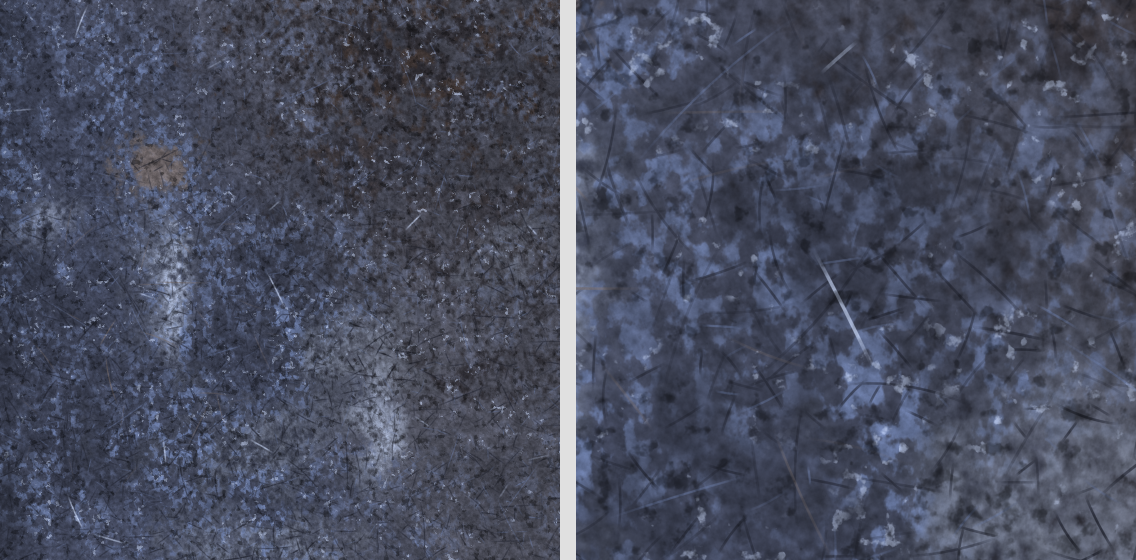
Left: the whole. Right: its middle third, enlarged.
Write a Shadertoy shader that draws this texture.

```glsl
// Worn, blued steel plate: layered noise gives the mottled metal, ragged ellipses
// place rubbed highlights and rusty stains, and jittered cells scatter scratches.
// All lengths are in units of the canvas height.

const vec3 SLATE = vec3(0.278, 0.284, 0.330);
const vec3 NAVY = vec3(0.250, 0.272, 0.352);
const vec3 STEEL_BLUE = vec3(0.380, 0.440, 0.590);
const vec3 WORN_GREY = vec3(0.430, 0.455, 0.520);
const vec3 BARE_METAL = vec3(0.680, 0.730, 0.840);
const vec3 SOOT = vec3(0.165, 0.155, 0.175);
const vec3 RUST = vec3(0.245, 0.200, 0.185);
const vec3 TAN = vec3(0.460, 0.415, 0.405);
const vec3 GROOVE = vec3(0.120, 0.130, 0.175);

float hash(vec2 p) {
    return fract(sin(dot(p, vec2(127.1, 311.7))) * 43758.5453);
}

float noise(vec2 p) {
    vec2 i = floor(p), f = fract(p);
    f = f * f * (3.0 - 2.0 * f);
    float low = mix(hash(i), hash(i + vec2(1, 0)), f.x);
    float high = mix(hash(i + vec2(0, 1)), hash(i + vec2(1, 1)), f.x);
    return mix(low, high, f.y);
}

float fbm(vec2 p) {
    float sum = 0.0, amp = 0.533;
    for (int i = 0; i < 4; i++) {
        sum += amp * noise(p);
        p = mat2(1.6, 1.2, -1.2, 1.6) * p + 17.3;
        amp *= 0.5;
    }
    return sum;
}

// Soft ellipse whose rim is broken up by the given ragged value
float blot(vec2 p, vec2 centre, vec2 radius, float ragged) {
    return 1.0 - smoothstep(0.30, 1.30, length((p - centre) / radius) + ragged);
}

// One tapered, slightly bent stroke per occupied cell; reach is at most one cell
float scratches(vec2 p, float cells, float seed, float density, float reach, float width, float px) {
    vec2 q = p * cells, home = floor(q);
    float ink = 0.0;
    for (int y = -1; y <= 1; y++)
    for (int x = -1; x <= 1; x++) {
        vec2 cell = home + vec2(x, y), key = cell + seed;
        if (hash(key) > density) continue;
        vec2 rel = q - cell - vec2(hash(key + 3.1), hash(key + 5.7));
        float angle = 3.1416 * hash(key + 9.2);
        vec2 dir = vec2(cos(angle), sin(angle));
        float along = dot(rel, dir);
        float across = dot(rel, vec2(-dir.y, dir.x));
        across += (hash(key + 12.4) - 0.5) * 0.4 * along * along;
        float halfLength = reach * mix(0.3, 1.0, hash(key + 15.8));
        float taper = 1.0 - smoothstep(0.3, 1.0, abs(along) / halfLength);
        float line = 1.0 - smoothstep(width - 0.5 * px, width + px, abs(across) / cells);
        ink = max(ink, line * taper * mix(0.35, 1.0, hash(key + 21.6)));
    }
    return ink;
}

void mainImage(out vec4 fragColor, in vec2 fragCoord) {
    vec2 p = fragCoord / iResolution.y;
    float px = 1.0 / iResolution.y;

    // Shared noise fields, from broad clouds to fine grain
    vec2 warp = vec2(fbm(p * 14.0), fbm(p * 14.0 + 40.0)) - 0.5;
    float cloud = fbm(p * 4.0 + 7.0);
    float mottle = fbm(p * 25.0 + 1.5 * warp);
    float fine = fbm(p * vec2(115.0, 95.0) + 9.0);
    float grain = fbm(p * 190.0 + 71.0);
    float ragged = 1.8 * (mottle - 0.5) + 1.8 * (fine - 0.5);
    vec2 w = p + 0.07 * warp;

    // Blue on the left, grey slate on the right
    float blue = 1.0 - smoothstep(0.25, 0.85, p.x + 0.35 * (p.y - 0.5) + 0.6 * (cloud - 0.5));
    vec3 color = mix(SLATE, NAVY, blue);
    color *= 1.0 + 0.45 * (cloud - 0.5) + 0.40 * (mottle - 0.5);

    // Small ragged blue flecks gathered in loose drifts
    float drift = smoothstep(0.34, 0.64, 0.6 * fbm(p * vec2(9.0, 6.0) + 23.0) + 0.4 * mottle);
    float fleck = smoothstep(0.47, 0.66, fine) * drift;
    color = mix(color, STEEL_BLUE, fleck * mix(0.30, 0.95, blue));

    // Dark stains with rusty cores
    float stain = blot(w, vec2(0.76, 0.89), vec2(0.30, 0.17), ragged);
    stain = max(stain, 0.7 * blot(w, vec2(0.64, 0.73), vec2(0.16, 0.13), ragged));
    stain = max(stain, 0.7 * blot(w, vec2(0.86, 0.58), vec2(0.22, 0.14), ragged));
    stain = max(stain, 0.9 * blot(w, vec2(0.84, 0.335), vec2(0.15, 0.05), ragged));
    float rust = smoothstep(0.46, 0.66, fbm(p * 40.0 + 61.0)) * smoothstep(0.45, 0.8, p.y);
    float soak = smoothstep(0.36, 0.62, 0.6 * mottle + 0.4 * (1.0 - fine));
    color = mix(color, mix(SOOT, RUST, rust), 0.85 * stain * soak);

    // Dull rubbed patches
    float dull = blot(w, vec2(0.64, 0.38), vec2(0.14, 0.09), 0.6 * ragged);
    dull = max(dull, 0.75 * blot(w, vec2(0.48, 0.22), vec2(0.20, 0.10), ragged));
    dull = max(dull, 0.90 * blot(w, vec2(0.48, 0.03), vec2(0.20, 0.06), ragged));
    dull = max(dull, 0.60 * blot(w, vec2(0.28, 0.55), vec2(0.08, 0.22), ragged));
    dull = max(dull, 0.75 * blot(w, vec2(0.91, 0.55), vec2(0.08, 0.06), ragged));
    color = mix(color, WORN_GREY, dull * clamp(0.55 + 1.6 * (fine - 0.5), 0.0, 1.0));

    // Bare shining metal and a tan residue
    float bare = blot(w, vec2(0.30, 0.48), vec2(0.045, 0.15), 0.7 * ragged);
    bare = max(bare, blot(w, vec2(0.67, 0.22), vec2(0.046, 0.13), 0.8 * ragged));
    bare = max(bare, 0.6 * blot(w, vec2(0.08, 0.60), vec2(0.07, 0.05), ragged));
    color = mix(color, BARE_METAL, bare * smoothstep(0.25, 0.72, 0.6 * fine + 0.4 * mottle));
    float residue = blot(p + 0.03 * warp, vec2(0.277, 0.69), vec2(0.065, 0.055), ragged);
    color = mix(color, TAN, 0.75 * residue);

    // Scratches: dark grooves, tan hairlines, pale hairlines and a few bright cuts
    float low = 1.0 - smoothstep(0.45, 0.85, p.y);
    float grooves = max(scratches(p, 13.0, 2.0, 0.85, 0.95, 0.0007, px),
                        scratches(p, 22.0, 31.0, 0.85, 0.95, 0.0006, px));
    grooves = max(grooves, scratches(p, 38.0, 137.0, 0.75, 0.9, 0.0006, px));
    color = mix(color, GROOVE, grooves * mix(0.28, 0.85, max(low * 0.6, dull)));
    float tanZone = blot(p, vec2(0.25, 0.42), vec2(0.28, 0.30), 0.0);
    color = mix(color, TAN, 0.7 * tanZone * scratches(p, 14.0, 53.0, 0.6, 0.8, 0.0006, px));
    float hairs = max(scratches(p, 9.0, 77.0, 0.45, 0.7, 0.0005, px),
                      scratches(p, 30.0, 113.0, 0.45, 0.6, 0.0005, px));
    color = mix(color, STEEL_BLUE, 0.6 * hairs);
    color = mix(color, BARE_METAL, 0.85 * scratches(p, 7.0, 94.0, 0.32, 0.32, 0.0009, px));

    // Pale specks, dark pits, grain and a darker left edge
    float speck = smoothstep(0.66, 0.80, fbm(p * 125.0 + 5.0)) * smoothstep(0.42, 0.62, mottle);
    color = mix(color, BARE_METAL, 0.6 * speck);
    color *= 1.0 - 0.35 * smoothstep(0.60, 0.78, fbm(p * 100.0 + 33.0));
    color *= 1.0 + 0.55 * (grain - 0.5) + 0.30 * (fine - 0.5);
    color *= mix(0.86, 1.0, smoothstep(0.0, 0.12, p.x));
    fragColor = vec4(color, 1.0);
}
```
